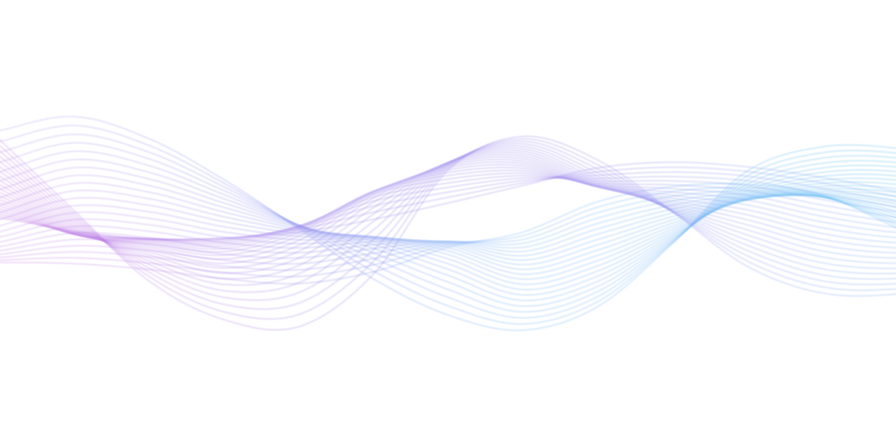
Write a Shadertoy shader that draws this background.

```glsl
// Two ribbons of fine lines, violet to sky blue, twisting across a white field.

// Each knot holds the depth below the top edge, in 384ths of the height, of a
// ribbon's first, middle and last line. Knots are 1/12 of the width apart.
const vec3 blueKnots[15] = vec3[15](
    vec3(130, 205, 226), vec3(112, 188, 225), vec3(100, 170, 226),
    vec3(119, 176, 231), vec3(154, 190, 239), vec3(196, 200, 243),
    vec3(239, 203, 233), vec3(270, 215, 212), vec3(283, 235, 199),
    vec3(263, 219, 173), vec3(209, 194, 160), vec3(147, 171, 158),
    vec3(126, 162, 167), vec3(127, 165, 195), vec3(140, 180, 225));

const vec3 violetKnots[15] = vec3[15](
    vec3(60, 140, 180), vec3(120, 162, 187), vec3(181, 199, 198),
    vec3(241, 212, 205), vec3(274, 222, 204), vec3(280, 206, 199),
    vec3(235, 167, 188), vec3(146, 142, 174), vec3(117, 138, 159),
    vec3(137, 160, 144), vec3(181, 172, 139), vec3(228, 184, 143),
    vec3(251, 200, 152), vec3(252, 208, 164), vec3(240, 208, 178));

// Catmull-Rom spline through four knots, and its slope per knot step
void spline(vec3 a, vec3 b, vec3 c, vec3 d, float f, out vec3 depth, out vec3 slope) {
    vec3 k1 = 0.5 * (c - a);
    vec3 k2 = a - 2.5 * b + 2.0 * c - 0.5 * d;
    vec3 k3 = 0.5 * (d - a) + 1.5 * (b - c);
    depth = b + f * (k1 + f * (k2 + f * k3));
    slope = k1 + f * (2.0 * k2 + 3.0 * f * k3);
}

// Draws lines blended quadratically from the first to the last of a ribbon
vec3 drawRibbon(vec3 base, float y, vec3 depth, vec3 slope, vec3 firstInk, vec3 lastInk) {
    const float count = 21.0;
    float feather = max(0.0046, 1.1 / iResolution.y);
    float opacity = 0.2 * 0.0046 / feather;
    float knotStep = iResolution.x / iResolution.y / 12.0;
    for (float i = 0.0; i < count; i++) {
        float t = i / (count - 1.0);
        vec3 weight = vec3((1.0 - t) * (1.0 - 2.0 * t), 4.0 * t * (1.0 - t), t * (2.0 * t - 1.0));
        float height = 1.0 - dot(weight, depth) / 384.0;
        float rise = dot(weight, slope) / 384.0 / knotStep;
        float dist = abs(y - height) / sqrt(1.0 + rise * rise);
        float cover = 1.0 - smoothstep(0.0, feather, dist);
        base = mix(base, mix(firstInk, lastInk, t), opacity * cover);
    }
    return base;
}

void mainImage(out vec4 fragColor, in vec2 fragCoord) {
    vec2 uv = fragCoord / iResolution.xy;
    float along = uv.x * 12.0 + 1.0;
    int k = clamp(int(along), 1, 12);
    float f = along - float(k);
    vec3 depth, slope;
    vec3 color = vec3(1.0);

    // Blue ribbon, lavender and pink at its left end
    vec3 blue = mix(vec3(0.70, 0.62, 0.93), vec3(0.50, 0.56, 0.94), smoothstep(0.0, 0.35, uv.x));
    blue = mix(blue, vec3(0.46, 0.70, 0.97), smoothstep(0.35, 0.6, uv.x));
    blue = mix(blue, vec3(0.34, 0.72, 0.95), smoothstep(0.65, 0.95, uv.x));
    vec3 pink = mix(vec3(0.76, 0.50, 0.90), blue, smoothstep(0.05, 0.45, uv.x));
    spline(blueKnots[k - 1], blueKnots[k], blueKnots[k + 1], blueKnots[k + 2], f, depth, slope);
    color = drawRibbon(color, uv.y, depth, slope, blue, pink);

    // Violet ribbon, turning blue at its right end
    vec3 violet = mix(vec3(0.76, 0.50, 0.90), vec3(0.60, 0.52, 0.92), smoothstep(0.0, 0.45, uv.x));
    violet = mix(violet, vec3(0.52, 0.65, 0.97), smoothstep(0.6, 0.95, uv.x));
    spline(violetKnots[k - 1], violetKnots[k], violetKnots[k + 1], violetKnots[k + 2], f, depth, slope);
    color = drawRibbon(color, uv.y, depth, slope, violet, violet);

    fragColor = vec4(color, 1.0);
}
```
